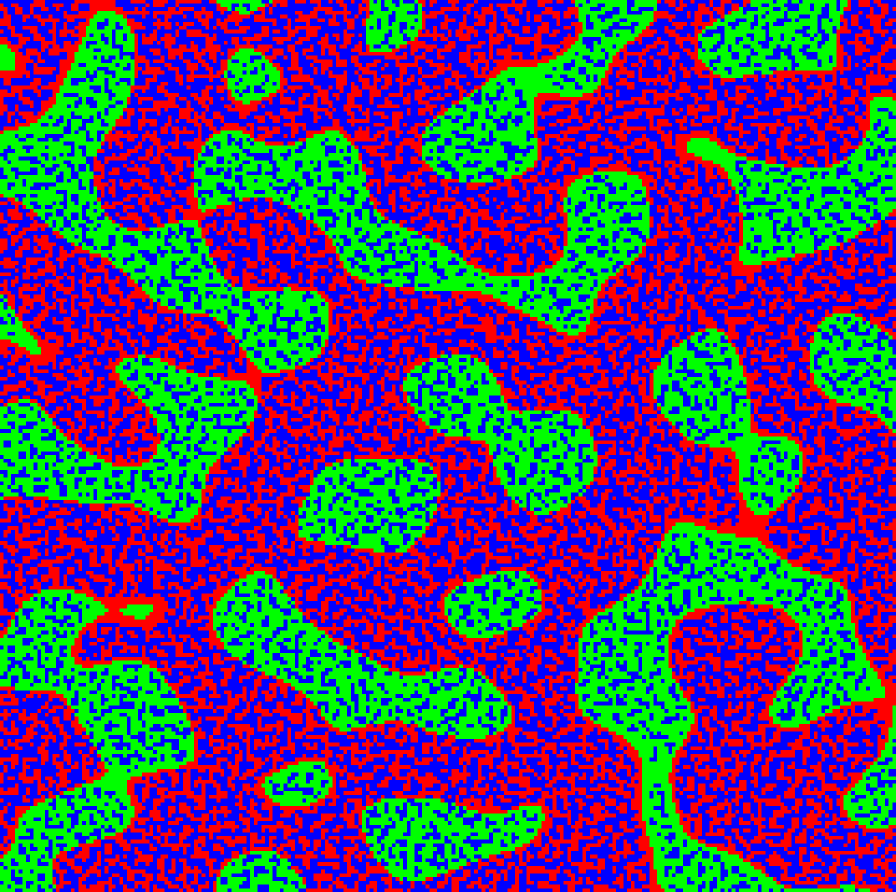
Reproduce this texture procedurally as a Shadertoy shader.

```glsl
#define CELLS 240.0        // grains across the canvas width
#define WAVES 36           // plane waves summed into the island field
#define WAVE_MIN 3.2       // lowest island frequency, cycles per canvas
#define WAVE_MAX 8.4       // highest island frequency
#define ISLAND_LEVEL 0.305 // field height where islands begin
#define RIM 0.12           // field band along the shore kept free of blue
#define GRAIN_SPREAD 1.6   // width of the grain filter, in squared cells
#define BLUE_ON_RED -0.05  // grain threshold outside the islands
#define BLUE_ON_GREEN 0.18 // grain threshold inside the islands
#define SAMPLES 2          // antialiasing samples per axis

const float TAU = 6.2831853;
const vec3 RED = vec3(1.0, 0.0, 0.0);
const vec3 GREEN = vec3(0.0, 1.0, 0.0);
const vec3 BLUE = vec3(0.0, 0.0, 1.0);

float hash(vec2 p) {
    return fract(sin(dot(p, vec2(12.9898, 78.233))) * 43758.5453);
}

// Random field of unit variance with a narrow band of wavelengths
float islandField(vec2 p) {
    float sum = 0.0;
    for (int i = 0; i < WAVES; i++) {
        float id = float(i);
        float angle = TAU * hash(vec2(id, 3.0));
        float freq = mix(WAVE_MIN, WAVE_MAX, hash(vec2(id, 17.0)));
        float phase = hash(vec2(id, 41.0));
        vec2 dir = vec2(cos(angle), sin(angle));
        sum += cos(TAU * (freq * dot(p, dir) + phase));
    }
    return sum * sqrt(2.0 / float(WAVES));
}

// White noise through a small Mexican-hat filter: maze-like grains
float mazeGrain(vec2 cell) {
    float sum = 0.0;
    for (int y = -2; y <= 2; y++) {
        for (int x = -2; x <= 2; x++) {
            vec2 offset = vec2(x, y);
            float d = dot(offset, offset) / GRAIN_SPREAD;
            sum += (1.0 - d) * exp(-d) * (hash(cell + offset) - 0.5);
        }
    }
    return sum;
}

vec3 cellColor(vec2 cell) {
    float height = islandField((cell + 0.5) / CELLS) - ISLAND_LEVEL;
    bool inside = height > 0.0;
    vec3 ground = inside ? GREEN : RED;
    float threshold = inside ? BLUE_ON_GREEN : BLUE_ON_RED;
    bool isBlue = abs(height) > RIM && mazeGrain(cell) > threshold;
    return isBlue ? BLUE : ground;
}

void mainImage(out vec4 fragColor, in vec2 fragCoord) {
    vec3 color = vec3(0.0);
    for (int y = 0; y < SAMPLES; y++) {
        for (int x = 0; x < SAMPLES; x++) {
            vec2 jitter = (vec2(x, y) + 0.5) / float(SAMPLES) - 0.5;
            vec2 uv = (fragCoord + jitter) / iResolution.x;
            color += cellColor(floor(uv * CELLS));
        }
    }
    fragColor = vec4(color / float(SAMPLES * SAMPLES), 1.0);
}
```
